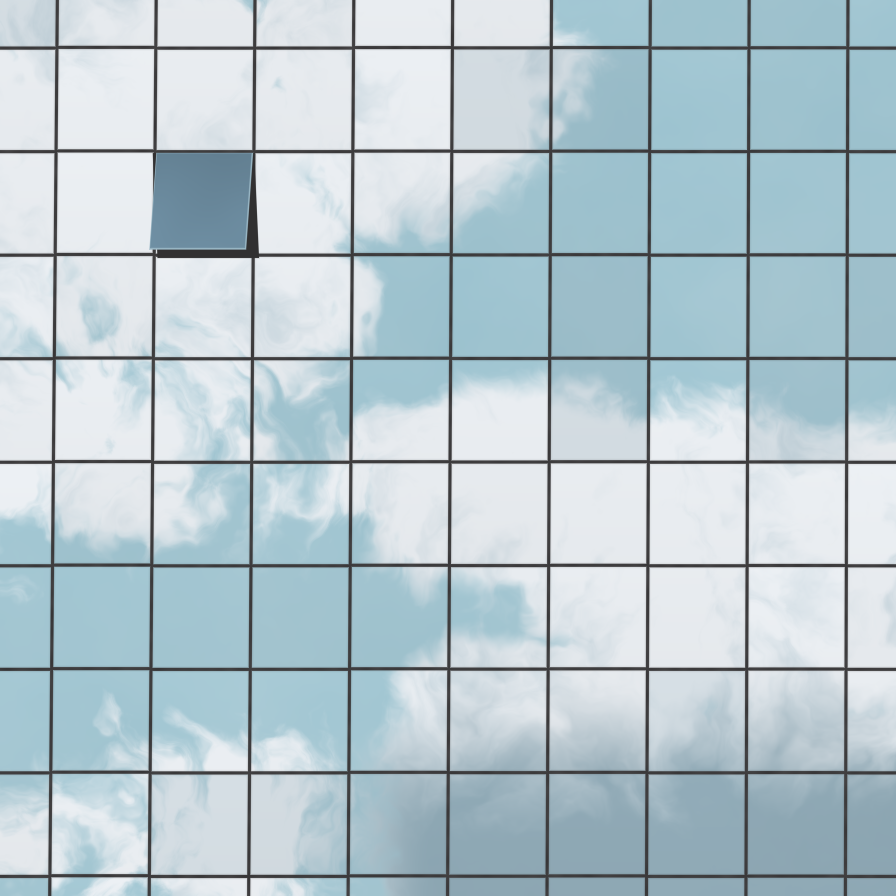
Reproduce this texture procedurally as a three.js fragment shader.

```glsl
// Glass curtain wall: a grid of panes reflecting drifting clouds, with one pane tilted open.
#define SKY vec3(0.61, 0.76, 0.81)
#define SKY_PALE vec3(0.67, 0.79, 0.83)
#define CLOUD vec3(0.91, 0.925, 0.94)
#define CLOUD_SHADE vec3(0.78, 0.835, 0.865)
#define STORM vec3(0.54, 0.645, 0.695)
#define FRAME vec3(0.24, 0.235, 0.24)
#define OPEN_GLASS vec3(0.41, 0.53, 0.605)
#define ROW_HEIGHT 0.11556
#define LINE_HALF 0.0018
#define SOFT 0.0008
#define PANE_SHIFT 0.022

varying vec2 vUv;

vec2 hash2(vec2 p) {
  p = vec2(dot(p, vec2(127.1, 311.7)), dot(p, vec2(269.5, 183.3)));
  return fract(sin(p) * 43758.55);
}

float gradientNoise(vec2 p) {
  vec2 i = floor(p), f = fract(p);
  vec2 u = f * f * f * (f * (f * 6.0 - 15.0) + 10.0);
  vec2 e = vec2(0.0, 1.0);
  float a = dot(hash2(i) * 2.0 - 1.0, f);
  float b = dot(hash2(i + e.yx) * 2.0 - 1.0, f - e.yx);
  float c = dot(hash2(i + e.xy) * 2.0 - 1.0, f - e.xy);
  float d = dot(hash2(i + e.yy) * 2.0 - 1.0, f - e.yy);
  return mix(mix(a, b, u.x), mix(c, d, u.x), u.y);
}

float fbm(vec2 p) {
  float sum = 0.0, amp = 0.75;
  for (int i = 0; i < 5; i++) {
    sum += amp * gradientNoise(p);
    p = mat2(1.6, 1.2, -1.2, 1.6) * p + 3.7;
    amp *= 0.5;
  }
  return sum;
}

// Positive inside a soft ellipse
float puff(vec2 p, vec2 center, vec2 radius) {
  return 1.0 - length((p - center) / radius);
}

// Broad cloud banks, before noise breaks up their edges
float cloudBanks(vec2 p) {
  float upper = max(puff(p, vec2(0.12, 0.86), vec2(0.33, 0.31)),
                    puff(p, vec2(0.43, 0.92), vec2(0.22, 0.20)));
  upper = max(upper, puff(p, vec2(0.28, 0.70), vec2(0.13, 0.17)));
  upper = max(upper, puff(p, vec2(0.08, 0.51), vec2(0.24, 0.14)) * 0.6);
  float middle = max(puff(p, vec2(0.60, 0.45), vec2(0.24, 0.125)),
                     puff(p, vec2(0.86, 0.36), vec2(0.34, 0.20)));
  middle = max(middle, puff(p, vec2(0.58, 0.23), vec2(0.13, 0.09)));
  float lower = max(puff(p, vec2(0.20, 0.07), vec2(0.32, 0.10)) * 0.6,
                    puff(p, vec2(0.77, 0.06), vec2(0.42, 0.22)));
  return max(max(upper, middle), max(lower, -0.4));
}

vec3 reflectedSky(vec2 p) {
  vec2 warp = vec2(fbm(p * 5.0), fbm(p * 5.0 + 17.0));
  float billow = fbm(p * vec2(9.0, 8.0) + warp * 1.6);
  float wisp = fbm(p * vec2(20.0, 12.0) + warp * 4.0 + 9.0);
  float ragged = 1.0 - smoothstep(0.30, 0.50, p.x);
  float density = cloudBanks(p + warp * 0.035)
                + billow * mix(0.45, 0.75, ragged) + wisp * mix(0.15, 0.4, ragged);
  float cover = smoothstep(-0.06, mix(0.20, 0.36, ragged), density);
  vec3 sky = mix(SKY, SKY_PALE, clamp(0.35 + warp.y * 0.8 + (0.5 - p.y) * 0.3, 0.0, 1.0));
  vec3 cloud = mix(CLOUD, CLOUD_SHADE, smoothstep(-0.05, 0.6, warp.x + wisp * 0.6));
  float storm = (1.0 - smoothstep(0.08, 0.25, p.y + billow * 0.12))
              * smoothstep(0.34, 0.48, p.x);
  return mix(sky, mix(cloud, STORM, storm * 0.95), cover);
}

// Antialiased sheared box: 1 inside, 0 outside
float slantedBox(vec2 q, vec2 halfSize, float slant) {
  q.x -= slant * q.y;
  vec2 d = abs(q) - halfSize;
  return 1.0 - smoothstep(-SOFT, SOFT, max(d.x, d.y));
}

void main() {
  vec2 p = vUv;

  // Pane grid, with columns leaning slightly
  float columnWidth = mix(0.1110, 0.1103, p.y);
  vec2 size = vec2(columnWidth, ROW_HEIGHT);
  vec2 grid = (p - vec2(mix(0.0555, 0.0640, p.y), 0.0221)) / size;
  grid.y += (hash2(vec2(floor(grid.x), 3.0)).x - 0.5) * 0.01;
  vec2 cell = floor(grid), local = fract(grid);
  vec2 rnd = hash2(cell + 20.0);

  // Each pane is set at its own angle and bows a little
  vec2 bow = (local - 0.5) * (rnd.yx - 0.5) * 0.025;
  vec3 color = reflectedSky(p + (rnd - 0.5) * PANE_SHIFT + bow);
  color *= 0.985 + 0.03 * rnd.x + 0.012 * (local.y - 0.5);
  color = mix(color, STORM, 0.22 * step(0.90, rnd.y));

  // Frame lines with a faint bevel on the glass beside them
  vec2 toLine = min(local, 1.0 - local) * size;
  float edge = min(toLine.x, toLine.y);
  color *= 1.0 - 0.06 * (1.0 - smoothstep(LINE_HALF, LINE_HALF * 2.5, edge));
  float grime = 0.05 * gradientNoise(p * 60.0);
  color = mix(FRAME + grime, color, smoothstep(LINE_HALF - SOFT, LINE_HALF + SOFT, edge));

  // Open pane: dark gap behind, pale rim, then the tilted glass
  vec2 q = p - vec2(0.2246, 0.7754);
  color = mix(color, FRAME * 0.8, slantedBox(q - vec2(0.0052, -0.0048), vec2(0.0567, 0.0586), -0.045));
  color = mix(color, STORM * 1.1, slantedBox(q, vec2(0.0540), 0.072));
  vec3 glass = OPEN_GLASS * (1.0 - 0.9 * q.y + 0.06 * gradientNoise(p * 14.0));
  color = mix(color, glass, slantedBox(q - vec2(-0.0004, 0.0008), vec2(0.0528), 0.072));

  gl_FragColor = vec4(color, 1.0);
}
```
